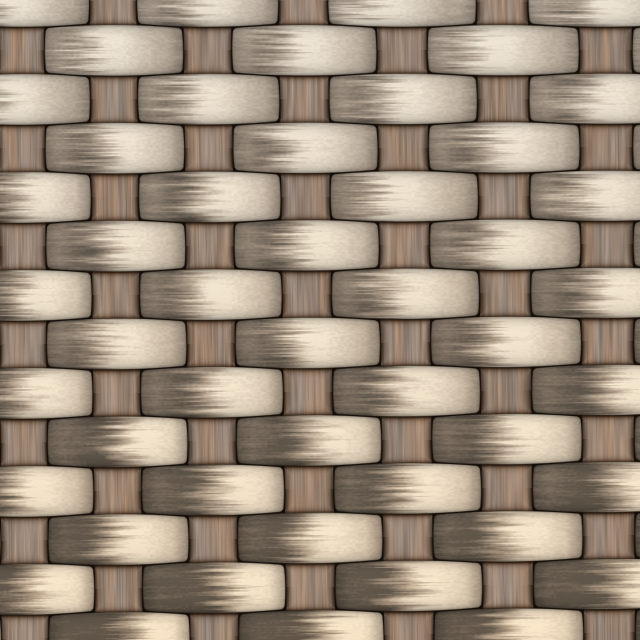
A Shadertoy shader for this texture:

```glsl
// Woven rattan: wide two-tone bands pass over every second upright post,
// shifted by one post from row to row. The nearest band is found by a
// distance function; stretched value noise adds the fibre streaks.

const vec2 PITCH = vec2(0.1522, 0.0766);    // post spacing, row height
const float FIRST_POST = 0.0326;            // centre of the leftmost post
const float FIRST_ROW = 0.0404;             // top of the first full row
const float ROW_SQUEEZE = 0.0008;           // rows get tighter to the right
const vec2 POST_BOW = vec2(0.0156, 0.0098); // sideways bend, top and bottom
const float POST_LEAN = 0.0065;
const float POST_HALF = 0.25;               // in post spacings
const float BAND_HALF = 0.742;              // in post spacings
const float BAND_BULGE = 0.52;              // half height, in rows
const float BAND_TAPER = 0.07;
const float CORNER = 0.006;
const float SHADOW_REACH = 0.0042;

const vec3 GAP = vec3(0.12, 0.085, 0.055);
const vec3 AMBER = vec3(0.40, 0.29, 0.18);
const vec3 POST = vec3(0.60, 0.52, 0.455);
const vec3 BAND_DARK = vec3(0.37, 0.335, 0.295);
const vec3 BAND_MID = vec3(0.67, 0.60, 0.53);
const vec3 BAND_LIGHT = vec3(0.95, 0.895, 0.815);

float hash(vec2 p) {
    vec3 q = fract(vec3(p.xyx) * 0.1031);
    q += dot(q, q.yzx + 33.33);
    return fract((q.x + q.y) * q.z);
}

float noise(vec2 p) {
    vec2 i = floor(p), f = fract(p);
    f = f * f * (3.0 - 2.0 * f);
    return mix(mix(hash(i), hash(i + vec2(1, 0)), f.x),
               mix(hash(i + vec2(0, 1)), hash(i + vec2(1, 1)), f.x), f.y);
}

// Fibre streaks running along x, from 0 to 1
float streaks(vec2 p) {
    return 0.55 * noise(p) + 0.45 * noise(p * vec2(2.0, 2.3) + 17.0);
}

// Post and row coordinates, including the slight bend of the weave
vec2 weaveCoord(vec2 p) {
    float down = 1.0 - p.y;
    float x = p.x - FIRST_POST - POST_LEAN * down;
    float s = x / (6.0 * PITCH.x);
    x += mix(POST_BOW.x, POST_BOW.y, down) * 4.0 * s * (1.0 - s);
    return vec2(x / PITCH.x, (down - FIRST_ROW) / (PITCH.y - ROW_SQUEEZE * p.x));
}

// Signed distance to a band; d is the offset from its centre
float bandDistance(vec2 d) {
    float along = d.x / BAND_HALF;
    vec2 halfSize = vec2(BAND_HALF - 0.06 * d.y * d.y,
                         BAND_BULGE - BAND_TAPER * along * along);
    vec2 e = (abs(d) - halfSize) * PITCH + CORNER;
    return length(max(e, 0.0)) + min(max(e.x, e.y), 0.0) - CORNER;
}

vec3 bandColour(vec2 d, vec2 id, float down) {
    float t = 0.5 + 0.5 * d.x / BAND_HALF;
    vec2 seed = 40.0 * vec2(hash(id), hash(id + 7.3));
    float fibre = streaks(vec2(t * 3.0, d.y * 15.0) + seed);
    float grain = noise(vec2(t * 50.0, d.y * 30.0) + seed);

    // Dye runs from dark to light, its edge drifting right down the weave
    float edge = mix(0.27, 0.54, down) + 0.14 * (hash(id + 3.1) - 0.5);
    float run = t - edge + 0.24 * (fibre - 0.5);
    float light = smoothstep(-0.22, 0.2, run);
    light *= 1.0 - 0.45 * smoothstep(0.2, 0.7, run);
    light += (1.0 - down) * 0.6 * (1.0 - smoothstep(0.0, 0.4, t));
    light = clamp(light + 0.26 * (fibre - 0.5) + 0.1 * (grain - 0.5), 0.0, 1.0);
    vec3 c = mix(BAND_DARK, BAND_MID, min(2.0 * light, 1.0));
    c = mix(c, BAND_LIGHT, max(2.0 * light - 1.0, 0.0));

    // Rounded section, ends bending under, cooler towards the top
    c *= 1.0 - 0.22 * pow(abs(2.0 * d.y), 4.0) - 0.06 * d.y;
    c *= 1.0 - 0.18 * smoothstep(0.75, 1.0, abs(2.0 * t - 1.0));
    return c * mix(vec3(0.97, 0.99, 1.01), vec3(1.02, 1.0, 0.96), down);
}

vec3 postColour(vec2 w, float aa) {
    float post = floor(w.x + 0.5);
    float x = w.x - post;
    float fibre = streaks(vec2(w.y * 0.8, x * 32.0) + 23.0 * post);
    float tint = noise(vec2(w.y * 0.6, x * 12.0) + 11.0 * post);
    vec3 c = POST * (0.8 + 0.4 * fibre);
    c *= mix(vec3(1.04, 0.99, 0.94), vec3(0.96, 1.0, 1.05), tint);
    c *= 1.0 - 0.25 * smoothstep(0.17, POST_HALF, abs(x));
    float sd = (abs(x) - POST_HALF) * PITCH.x;
    return mix(c, GAP, smoothstep(-aa, aa, sd));
}

void mainImage(out vec4 fragColor, in vec2 fragCoord) {
    vec2 p = fragCoord / iResolution.xy;
    float aa = 0.75 / min(iResolution.x, iResolution.y);
    vec2 w = weaveCoord(p);

    // Nearest band among this row and its neighbours
    float nearest = 1.0;
    vec2 offset = vec2(0.0), id = vec2(0.0);
    for (int k = -1; k <= 1; k++) {
        float row = floor(w.y) + float(k);
        float odd = 1.0 - mod(row, 2.0);
        vec2 cell = vec2(2.0 * floor((w.x - odd + 1.0) * 0.5) + odd, row);
        vec2 d = w - cell - vec2(0.0, 0.5);
        float sd = bandDistance(d);
        if (sd < nearest) { nearest = sd; offset = d; id = cell; }
    }

    // Posts with a warm contact shadow, deeper below a band than above it
    float shade = exp(-max(nearest, 0.0) / SHADOW_REACH);
    shade *= offset.y > 0.0 ? 0.95 : 0.6;
    vec3 c = postColour(w, aa);
    c = mix(c, c * AMBER, min(1.5 * shade, 1.0));
    c = mix(c, GAP, shade * shade);

    // Bands with a thin dark rim
    vec3 band = bandColour(offset, id, 1.0 - p.y);
    band *= 1.0 - 0.3 * exp(min(nearest, 0.0) / 0.0018);
    c = mix(band, c, smoothstep(-aa, aa, nearest));
    fragColor = vec4(clamp(c, 0.0, 1.0), 1.0);
}
```
